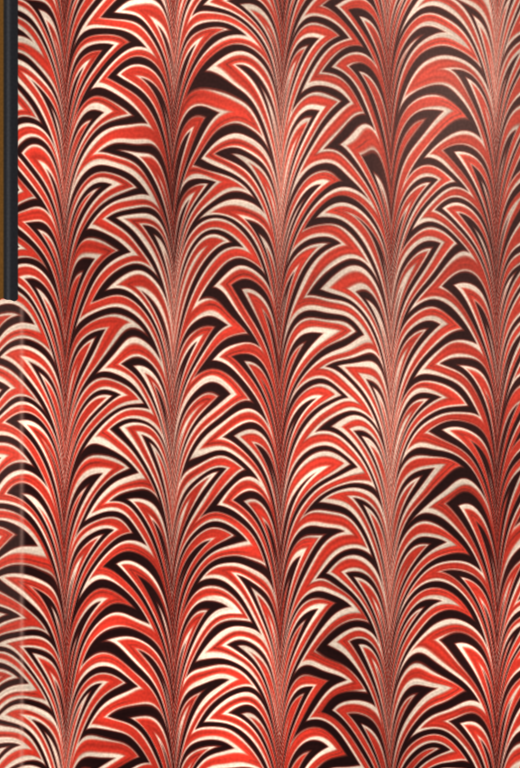
Write a WebGL 1 fragment shader that draws this pattern.

```glsl
precision highp float;
// Combed marbled paper: ink bands are raked sideways into short zigzags,
// then drawn down by evenly spaced tines, so tapered leaves arch from dark
// spines. The combing is a chain of coordinate warps, softly supersampled.

uniform vec2 u_resolution;

const float TINE_GAP = 0.2077;     // spacing of the spines, in canvas widths
const float FIRST_TINE = 0.125;
const float RAKE_GAP = 0.33;       // spacing of the sideways rake, in tine gaps
const float BANDS_UP = 5.0;        // ink cycles per tine gap of height
const float BANDS_ACROSS = 2.6;    // ink cycles per tine gap of width
const float BLEED = 0.0042;        // width of the soft ink edge, in canvas widths
const int SAMPLES = 4;

const vec3 INK = vec3(0.12, 0.05, 0.05);
const vec3 RED = vec3(0.82, 0.20, 0.14);
const vec3 CREAM = vec3(0.98, 0.88, 0.78);
const vec3 BROWN = vec3(0.42, 0.14, 0.11);
const vec3 SALMON = vec3(0.82, 0.46, 0.38);
const vec3 GLARE = vec3(0.95, 0.76, 0.68);
const vec3 CLOTH = vec3(0.14, 0.14, 0.15);
const vec3 BOARD_EDGE = vec3(0.42, 0.28, 0.12);

vec2 hashGradient(vec2 cell) {
  float angle = 6.2832 * fract(sin(dot(cell, vec2(127.1, 311.7))) * 4375.85);
  return vec2(cos(angle), sin(angle));
}

// Gradient noise, roughly -0.7 to 0.7
float noise(vec2 p) {
  vec2 i = floor(p), f = fract(p);
  vec2 w = f * f * f * (f * (f * 6.0 - 15.0) + 10.0);
  float a = dot(hashGradient(i), f);
  float b = dot(hashGradient(i + vec2(1.0, 0.0)), f - vec2(1.0, 0.0));
  float c = dot(hashGradient(i + vec2(0.0, 1.0)), f - vec2(0.0, 1.0));
  float d = dot(hashGradient(i + vec2(1.0, 1.0)), f - vec2(1.0, 1.0));
  return mix(mix(a, b, w.x), mix(c, d, w.x), w.y);
}

float band(float t, float lo, float hi, float soft) {
  return smoothstep(lo - soft, lo + soft, t) * (1.0 - smoothstep(hi - soft, hi + soft, t));
}

// Drag of one tine row: a sharp cusp at d = 0, flat at d = 0.5
float pull(float d, float reach) {
  return exp(-d / reach) + exp(-(1.0 - d) / reach);
}

float zigzag(float u) {
  return abs(fract(u * 0.5) * 2.0 - 1.0);
}

// One cycle of ink: cream, red, cream, black, with stained borders.
// vary swells single leaves, tone shifts whole regions from dark to pale.
vec3 inkCycle(float s, float vary, float tone) {
  float t = fract(s);
  float creamA = 0.17 + 0.20 * vary + 0.16 * tone;
  float inkStart = 0.63 - 0.16 * vary + 0.20 * tone;
  vec3 col = mix(CREAM, SALMON, band(t, creamA - 0.03, 0.53, 0.03));
  col = mix(col, RED, band(t, creamA + 0.02, 0.49, 0.03));
  col = mix(col, BROWN, band(t, inkStart - 0.02, 0.97, 0.025));
  col = mix(col, INK, band(t, inkStart + 0.04, 0.93, 0.03));
  float vein = band(t, 0.35, 0.39, 0.02) * smoothstep(-0.1, 0.15, vary);
  return mix(col, BROWN, 0.8 * vein);
}

vec3 marbling(vec2 p) {
  vec2 q = vec2(p.x - FIRST_TINE, p.y) / TINE_GAP;
  q.x += 0.04 * noise(q * vec2(0.8, 0.7) + 9.0);
  float d = abs(fract(q.x + 0.5) - 0.5);

  // Downward combing
  float y = q.y + 0.72 * pull(d, 0.23) + 0.30 * pull(d, 0.045);
  y += 0.20 * noise(vec2(q.x * 1.3, y * 1.1));

  // Sideways raking
  vec2 c = vec2(q.x, y);
  float s = BANDS_ACROSS * c.x + BANDS_UP * RAKE_GAP * zigzag(c.y / RAKE_GAP);
  s += 0.9 * noise(c * vec2(1.2, 1.1) + 3.0) + 0.35 * noise(c * vec2(2.6, 2.4) + 17.0);

  float tone = noise(c * vec2(0.9, 0.7) + 41.0);
  vec3 col = inkCycle(s, noise(c * vec2(1.8, 2.7) + 31.0), tone);

  // Fine streaks along the bands, and stained spines
  col *= 1.0 + 0.30 * noise(vec2(s * 7.0, c.x * 1.5));
  vec3 stain = mix(BROWN, SALMON, smoothstep(-0.1, 0.4, tone));
  return mix(col, stain, 0.65 * exp(-d / 0.06));
}

// Uneven light, paper grain and the worn binding along the left edge
vec3 wear(vec3 col, vec2 uv, vec2 p) {
  float glare = exp(-2.2 * length((uv - vec2(0.88, 0.88)) * vec2(1.0, 1.3)));
  col = mix(col, GLARE, 0.30 * glare);
  col *= 1.0 + 0.30 * noise(p * vec2(3.2, 2.4) + 5.0);

  float below = 1.0 - smoothstep(0.60, 0.61, uv.y);
  float crease = exp(-pow((uv.x - 0.042) / 0.005, 2.0));
  float faded = 1.0 - smoothstep(0.03, 0.045, uv.x);
  col = mix(col, GLARE, below * (0.35 * crease + 0.12 * faded));

  float tornTop = 0.61 + 0.01 * noise(p * 60.0);
  float cloth = (1.0 - smoothstep(0.032, 0.037, uv.x))
              * smoothstep(tornTop - 0.002, tornTop + 0.002, uv.y);
  vec3 strip = mix(BOARD_EDGE, CLOTH, smoothstep(0.004, 0.010, uv.x));
  strip += 0.10 * exp(-pow((uv.x - 0.016) / 0.004, 2.0));
  col = mix(col, strip, cloth);
  return col * (1.0 + 0.09 * noise(p * 170.0));
}

void main() {
  vec2 p = gl_FragCoord.xy / u_resolution.x;
  float footprint = max(BLEED, 1.0 / u_resolution.x);
  vec3 col = vec3(0.0);
  for (int i = 0; i < SAMPLES; i++) {
    for (int j = 0; j < SAMPLES; j++) {
      vec2 offset = (vec2(float(i), float(j)) + 0.5) / float(SAMPLES) - 0.5;
      col += marbling(p + offset * footprint);
    }
  }
  col /= float(SAMPLES * SAMPLES);
  gl_FragColor = vec4(wear(col, gl_FragCoord.xy / u_resolution, p), 1.0);
}
```
